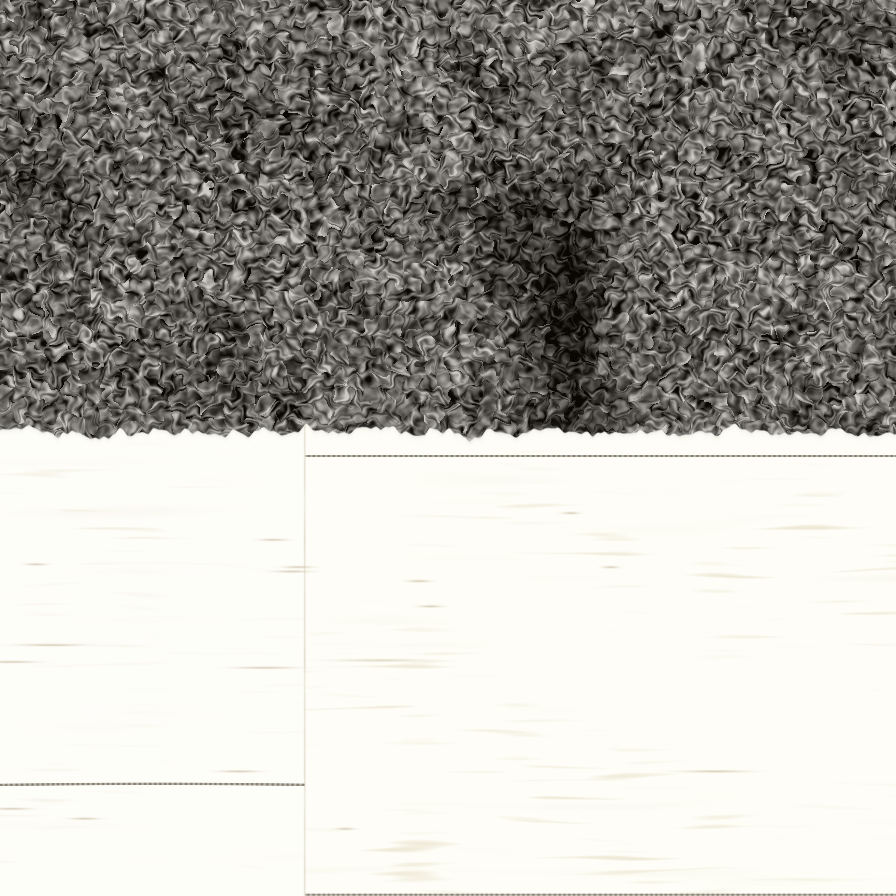
Give the GLSL for this texture, as a Shadertoy shader.

```glsl
#define RUG_EDGE 0.518
#define PLANK_X 0.340
#define RIGHT_SEAM_Y 0.491
#define LEFT_SEAM_Y 0.124
#define TUFTS 62.0
#define RUG_TONE 0.39
#define STRAND_CONTRAST 0.72
#define GRAIN_STRENGTH 0.11
#define FLECKS 16

vec2 hash2(vec2 p) {
    vec3 q = fract(p.xyx * vec3(0.1031, 0.1030, 0.0973));
    q += dot(q, q.yzx + 33.33);
    return fract((q.xx + q.yz) * q.zy);
}

float cornerSlope(vec2 cell, vec2 offset, vec2 f) {
    return dot(hash2(cell + offset) * 2.0 - 1.0, f - offset);
}

float gradientNoise(vec2 p) {
    vec2 i = floor(p), f = fract(p);
    vec2 u = f * f * f * (f * (f * 6.0 - 15.0) + 10.0);
    float low = mix(cornerSlope(i, vec2(0, 0), f), cornerSlope(i, vec2(1, 0), f), u.x);
    float high = mix(cornerSlope(i, vec2(0, 1), f), cornerSlope(i, vec2(1, 1), f), u.x);
    return mix(low, high, u.y);
}

float blob(vec2 p, vec2 centre, vec2 radius) {
    vec2 q = (p - centre) / radius;
    return exp(-dot(q, q));
}

// Soft line of the given half width, at least one pixel wide
float seam(float d, float halfWidth, float px) {
    return 1.0 - smoothstep(halfWidth, halfWidth + px, abs(d));
}

// Trampled, darker areas of the pile
float rugShadow(vec2 p) {
    float s = 0.85 * blob(p, vec2(0.630, 0.655), vec2(0.045, 0.095));
    s += 0.45 * blob(p, vec2(0.585, 0.735), vec2(0.075, 0.080));
    s += 0.50 * blob(p, vec2(0.650, 0.535), vec2(0.055, 0.035));
    s += 0.35 * blob(p, vec2(0.245, 0.580), vec2(0.045, 0.050));
    s += 0.35 * blob(p, vec2(0.035, 0.780), vec2(0.060, 0.050));
    s += 0.25 * blob(p, vec2(0.270, 0.880), vec2(0.080, 0.060));
    s += 0.30 * blob(p, vec2(0.930, 0.960), vec2(0.070, 0.040));
    return s;
}

vec3 rugColour(vec2 p) {
    // Nearest tuft decides which way the strands lie
    vec2 bend = vec2(gradientNoise(p * 75.0), gradientNoise(p * 75.0 + 41.0));
    vec2 q = p * TUFTS + bend * 0.9;
    vec2 base = floor(q), tuft = base;
    float nearest = 9.0;
    for (int j = -1; j <= 1; j++) {
        for (int i = -1; i <= 1; i++) {
            vec2 cell = base + vec2(i, j);
            vec2 d = cell + hash2(cell) - q;
            if (dot(d, d) < nearest) {
                nearest = dot(d, d);
                tuft = cell;
            }
        }
    }
    vec2 seed = hash2(tuft + 117.0);
    float angle = (seed.x - 0.5) * 2.6;
    vec2 along = vec2(cos(angle), sin(angle));
    vec2 lay = vec2(dot(q, along), dot(q, vec2(-along.y, along.x)));

    float strand = gradientNoise(lay * vec2(0.9, 3.3) + seed * 50.0);
    float clump = gradientNoise(p * 105.0 + 13.0);
    float drift = gradientNoise(p * 14.0 + 5.0);
    float tone = RUG_TONE + STRAND_CONTRAST * strand + 0.42 * clump;
    tone += 0.22 * (seed.y - 0.5) + 0.10 * drift - 0.12 * (nearest - 0.25);
    float shade = rugShadow(p + bend * 0.015) * (1.0 + 0.8 * drift);
    tone = tone * (1.0 - 0.45 * clamp(shade, 0.0, 1.0)) - 0.17 * shade;
    tone = clamp(tone, 0.03, 0.80);
    return vec3(tone + 0.008, tone - 0.003, tone - 0.021);
}

vec3 floorColour(vec2 p, float px) {
    float right = step(PLANK_X, p.x);
    vec3 wood = mix(vec3(0.997, 0.995, 0.978), vec3(0.996, 0.994, 0.968), right);

    // Long pale grain, gently wavy
    vec2 g = p + vec2(right * 3.7, 0.006 * gradientNoise(p * vec2(5.0, 9.0)));
    float fine = smoothstep(0.16, 0.55, gradientNoise(g * vec2(9.0, 150.0)));
    float broad = smoothstep(0.10, 0.55, gradientNoise(g * vec2(3.0, 55.0) + 7.0));
    float patches = smoothstep(-0.25, 0.40, gradientNoise(p * vec2(4.0, 7.0) + 2.0));
    float grain = (fine + 0.35 * broad) * patches * mix(0.65, 1.0, right);
    wood -= GRAIN_STRENGTH * grain * vec3(0.55, 0.75, 1.2);

    // Scattered short darker flecks
    for (int k = 0; k < FLECKS; k++) {
        vec2 rnd = hash2(vec2(k, 23));
        vec2 size = vec2(mix(0.008, 0.035, hash2(vec2(k, 71)).x), 0.0013);
        wood -= 0.16 * blob(p, rnd * vec2(1.0, 0.47), size) * vec3(0.8, 1.0, 1.35);
    }
    wood -= 0.12 * blob(p, vec2(0.425, 0.263), vec2(0.045, 0.0015)) * vec3(0.9, 1.0, 1.4);

    // Joints between the boards
    float dots = 0.78 + 0.22 * sin(p.x * 1100.0 + 3.0 * gradientNoise(p * 30.0));
    float rightJoint = max(seam(p.y - RIGHT_SEAM_Y, 0.0006, px), seam(p.y - 0.0015, 0.0006, px));
    float leftJoint = seam(p.y - LEFT_SEAM_Y - 0.0012 * sin(p.x * 9.0), 0.0008, px);
    float joint = mix(leftJoint, rightJoint, right) * dots;
    wood = mix(wood, vec3(0.43, 0.40, 0.34), joint * 0.85);
    float upright = seam(p.x - PLANK_X, 0.0005, px);
    float wear = 0.45 + 0.5 * gradientNoise(vec2(3.0, p.y * 24.0));
    return mix(wood, vec3(0.82, 0.79, 0.70), upright * wear);
}

void mainImage(out vec4 fragColor, in vec2 fragCoord) {
    vec2 p = fragCoord / iResolution.xy;
    float px = 1.0 / iResolution.y;

    // Ragged woven hem
    float hem = RUG_EDGE + 0.013 * gradientNoise(vec2(p.x * 42.0, 1.5));
    hem += 0.009 * gradientNoise(vec2(p.x * 110.0, 8.5));
    float rug = smoothstep(-px, px, p.y - hem);

    vec3 ground = floorColour(p, px);
    ground -= 0.10 * exp(-max(hem - p.y, 0.0) * 500.0);
    vec3 pile = rugColour(p);
    pile = mix(pile, pile * 0.75 + 0.13, exp(-abs(p.y - hem) * 130.0) * 0.6);
    fragColor = vec4(clamp(mix(ground, pile, rug), 0.0, 1.0), 1.0);
}
```
